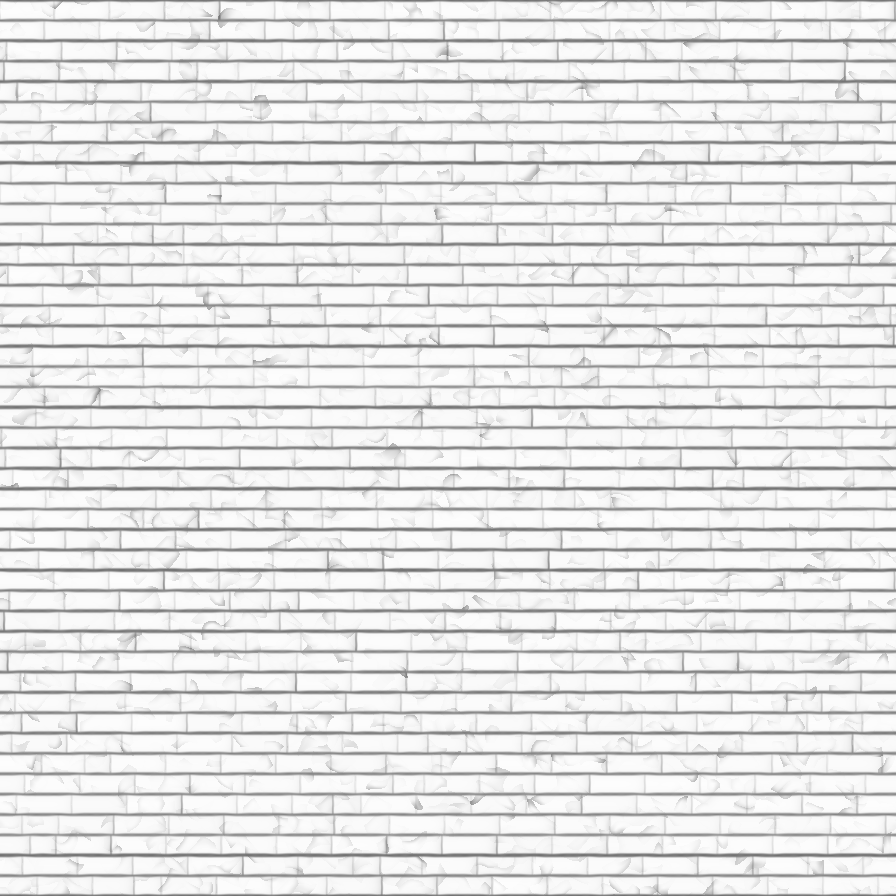
Reproduce this texture map procedurally as a three.js fragment shader.

```glsl
// White brick wall: 44 thin courses of long bricks with dark, nearly straight
// bed joints, faint uneven head joints, and soft faceted smudges from wrapped
// cellular noise. Every course has whole bricks plus two cut ones.
varying vec2 vUv;

const float TAU = 6.2831853;
const float COURSES = 44.0;
const float BRICKS = 16.25;         // course length in brick lengths
const float WHOLE = 15.0;           // uncut bricks per course
const vec2 CREASE_CELLS = vec2(60.0, 76.0);
const float BED_THIN = 0.036;       // half widths, in course heights
const float BED_THICK = 0.062;
const float BED_SOFT = 0.085;
const float HEAD_WIDTH = 0.032;     // in brick lengths
const float CREASE_DEPTH = 0.30;
const vec3 FACE = vec3(0.992);
const vec3 MORTAR = vec3(0.46);
const float MORTAR_VARIATION = 0.11;

float hash(vec2 p) {
  return fract(sin(dot(p, vec2(127.1, 311.7))) * 4375.85);
}

vec2 hash2(vec2 p) {
  return vec2(hash(p), hash(p + 57.3));
}

// Brick under x: distance to left end, distance to right end, index
vec3 brickAt(float x, float course) {
  float along = fract(x + hash(vec2(course, 3.7))) * BRICKS;
  float cut = WHOLE + mix(0.48, 0.8, hash(vec2(course, 9.1)));
  if (along < WHOLE) return vec3(fract(along), 1.0 - fract(along), floor(along));
  if (along < cut) return vec3(along - WHOLE, cut - along, WHOLE);
  return vec3(along - cut, BRICKS - along, WHOLE + 1.0);
}

// Darkness of one head joint, a few of them much stronger
float jointStrength(float index, float course) {
  float h = hash(vec2(mod(index, WHOLE + 2.0) + 0.5, course));
  return 0.16 + 0.3 * h * h + 0.3 * pow(h, 12.0);
}

// Soft facets of wrapped cells: a few are deep, most stay clean
float creases(vec2 uv) {
  vec2 p = uv * CREASE_CELLS;
  p += 0.3 * sin(TAU * (uv.yx * vec2(19.0, 23.0) + uv * vec2(7.0, 11.0)));
  vec2 base = floor(p);
  float first = 9.0;
  float second = 9.0;
  vec2 nearest = vec2(0.0);
  vec2 toPoint = vec2(0.0);
  for (int j = -1; j <= 1; j++) {
    for (int i = -1; i <= 1; i++) {
      vec2 cell = base + vec2(float(i), float(j));
      vec2 id = mod(cell, CREASE_CELLS);
      vec2 offset = cell + hash2(id) - p;
      float d = length(offset);
      if (d < first) {
        second = first;
        first = d;
        nearest = id;
        toPoint = offset;
      } else {
        second = min(second, d);
      }
    }
  }
  float depth = max(0.0, hash(nearest + 13.9) - 0.35) / 0.65;
  float angle = TAU * hash(nearest + 29.4);
  float side = smoothstep(-0.2, 0.55, dot(toPoint, vec2(cos(angle), sin(angle))));
  float edge = 1.0 - smoothstep(0.0, 0.85, second - first);
  return edge * (0.1 + side) * depth * depth;
}

void main() {
  vec2 uv = vUv;
  float level = uv.y * COURSES;
  float course = mod(floor(level), COURSES);
  float bedId = mod(floor(level + 0.5), COURSES);
  float height = fract(level);

  // Barely crooked brick ends
  float wobble = 0.00015 * sin(TAU * (uv.y * 67.0 + uv.x * 5.0));
  vec3 brick = brickAt(uv.x + wobble, course);
  float endDistance = min(brick.x, brick.y);

  // Bed joint, slimmer at the brick ends, with its own width and tone
  float ripple = sin(TAU * (uv.x * 37.0 + uv.y * 13.0)) + sin(TAU * (uv.x * 83.0 - uv.y * 29.0));
  float bedHash = hash(vec2(bedId, 41.3));
  float halfWidth = mix(BED_THIN, BED_THICK, smoothstep(0.0, 0.25, endDistance));
  halfWidth += 0.0015 * ripple + 0.022 * (bedHash - 0.5);
  float bedDistance = min(height, 1.0 - height);
  float bed = 1.0 - smoothstep(halfWidth - 0.05, halfWidth + BED_SOFT, bedDistance);
  float bedHalo = 0.07 * exp(-bedDistance * 11.0);

  // Head joints with a soft shade trailing to one side
  float nearId = brick.z + step(brick.y, brick.x);
  float strength = jointStrength(nearId, course);
  float fade = mix(1.0, 0.65, height);
  float head = strength * fade * (1.0 - smoothstep(0.004, HEAD_WIDTH, endDistance));
  float shade = jointStrength(brick.z + 1.0, course) * exp(-brick.y * 14.0) * 0.24 * fade;

  // Smudged wear gathers near the brick ends and in broad patches
  float patchy = 0.5 + 0.5 * sin(TAU * (uv.x * 7.0 + uv.y * 5.0) + 2.0 * sin(TAU * (uv.y * 11.0 - uv.x * 4.0)));
  float wear = mix(0.4, 1.0, exp(-endDistance * 5.0)) * (0.5 + 0.8 * patchy);
  float crease = CREASE_DEPTH * wear * creases(uv);

  // Compose face, wear and joints
  float tone = 0.012 * hash(vec2(brick.z, course + 71.0));
  vec3 color = FACE - tone - crease - bedHalo - shade;
  color = mix(color, MORTAR, head);
  color = mix(color, MORTAR + MORTAR_VARIATION * (1.0 - bedHash) + 0.01 * ripple, bed);
  gl_FragColor = vec4(clamp(color, 0.0, 1.0), 1.0);
}
```
